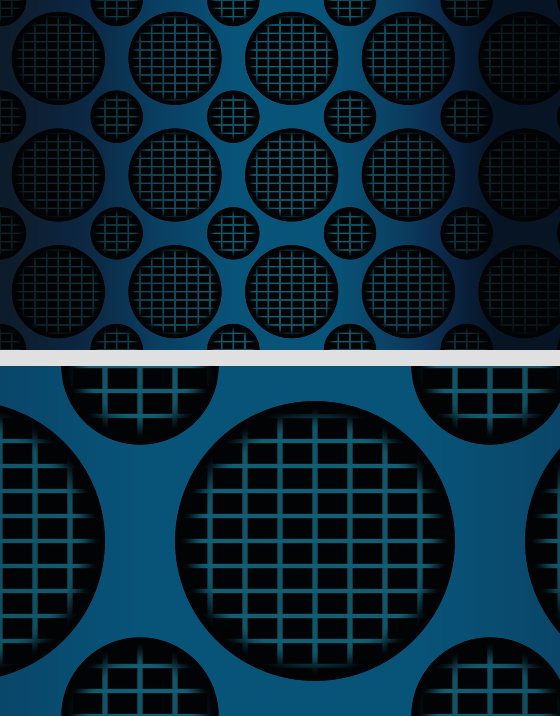
Top, the full canvas; bottom, a detail of the centre.
Reproduce this pattern procedurally as a Shadertoy shader.

```glsl
// A blue perforated plate, lit by a soft vertical band of light, with large
// holes in square cells and small holes on the cell corners.
// A teal wire mesh shows through the holes and fades into shadow at the rims.

// Distance to the nearest point of a unit lattice, less a radius
float latticeCircle(vec2 p, float radius) {
    return length(fract(p + 0.5) - 0.5) - radius;
}

// Coverage of evenly spaced lines, each centred on a multiple of the spacing
float wire(float x, float spacing, float halfWidth, float aa) {
    float d = abs(fract(x / spacing + 0.5) - 0.5) * spacing;
    return 1.0 - smoothstep(halfWidth - 0.5 * aa, halfWidth + 0.5 * aa, d);
}

// Horizontal sweep: slate, navy, bright blue, then deep navy
vec3 plateColor(float x) {
    vec3 c = mix(vec3(0.051, 0.110, 0.165), vec3(0.047, 0.145, 0.250), smoothstep(0.0, 0.15, x));
    c = mix(c, vec3(0.035, 0.265, 0.405), smoothstep(0.11, 0.34, x));
    c = mix(c, vec3(0.030, 0.330, 0.475), smoothstep(0.30, 0.44, x));
    c = mix(c, vec3(0.040, 0.260, 0.395), smoothstep(0.56, 0.71, x));
    c = mix(c, vec3(0.043, 0.160, 0.290), smoothstep(0.68, 0.81, x));
    return mix(c, vec3(0.024, 0.078, 0.142), smoothstep(0.77, 0.90, x));
}

void mainImage(out vec4 fragColor, in vec2 fragCoord) {
    float x = fragCoord.x / iResolution.x;
    vec2 cell = 3.0 * fragCoord / iResolution.y;
    float aa = 3.0 / iResolution.y;

    // Holes: negative distance is inside
    float large = latticeCircle(cell - 0.5, 0.400);
    float small = latticeCircle(cell, 0.225);
    float hole = min(large, small);

    // Mesh behind the plate, lit by the same band
    vec3 plate = plateColor(x);
    float glow = smoothstep(0.0, 0.44, x) * (1.0 - smoothstep(0.56, 0.98, x));
    vec3 wireColor = mix(vec3(0.060, 0.125, 0.155), vec3(0.070, 0.370, 0.450), glow);
    wireColor *= 1.0 - 0.35 * smoothstep(0.75, 1.0, x);
    float columns = wire(cell.x, 0.1, 0.0075, aa);
    float rows = wire(cell.y, 1.0 / 14.0, 0.0065, aa);
    float shadow = smoothstep(0.012, 0.085, -hole);
    vec3 inside = mix(vec3(0.005, 0.010, 0.018), wireColor, max(0.9 * columns, rows) * shadow);

    vec3 color = mix(inside, plate, smoothstep(-0.5 * aa, 0.5 * aa, hole));
    fragColor = vec4(color, 1.0);
}
```
